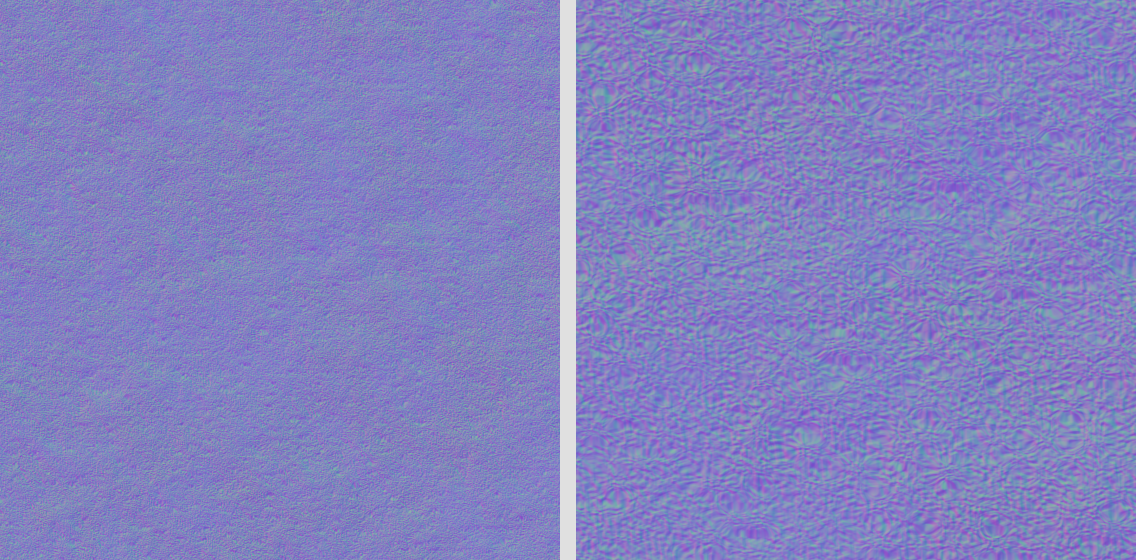
Left, the full canvas; right, a detail of the centre.
A Shadertoy shader for this texture map:

```glsl
// Tangent-space normal map of rough plaster: soft dents under a dense, fine wrinkled grain.

const vec3  BASE_COLOR  = vec3(0.507, 0.506, 0.764);
const float DENT_ANGLE  = -0.5;    // main run of the dents, radians
const float DENT_TURN   = 0.6;     // how much the octaves differ in angle
const float DENT_FREQ   = 9.0;     // cells across the canvas, largest dents
const float DENT_TILT   = 0.014;   // colour swing of the largest dents
const float DENT_GAIN   = 1.45;    // swing growth per octave
const float DENT_STRETCH = 1.35;
const int   DENT_LAYERS = 4;
const float GRAIN_ANGLE = -1.5;    // run of the first wrinkle layer, radians
const float GRAIN_STEP  = 0.6;     // angle between wrinkle layers
const float GRAIN_FREQ  = 470.0;   // cells across the canvas, coarsest wrinkles
const float GRAIN_TILT  = 0.127;   // colour swing of the wrinkles
const float GRAIN_STRETCH = 2.0;
const float GRAIN_BEND  = 0.05;    // how far dents push the wrinkles
const int   GRAIN_LAYERS = 4;
const float PATCH_FREQ  = 8.0;     // smooth and rough areas
const vec2  ROUGHNESS   = vec2(0.88, 1.12);
const vec2  AXIS_GAIN   = vec2(0.76, 1.0);
const float TILT_LIMIT  = 0.26;    // steepest colour swing
const float BLUE_SKEW   = 0.32;    // blue lost on green-facing sides
const float BLUE_FALL   = 1.1;     // blue lost with steepness
const float BLUE_PATCH  = 0.05;    // extra blue in smooth patches
const int   SAMPLES     = 3;       // supersamples per axis

float hash(vec2 p) {
    return fract(sin(dot(p, vec2(127.1, 311.7))) * 43758.55);
}

// Value noise: x is the height, yz its derivative in cell units.
vec3 noiseSlope(vec2 p) {
    vec2 i = floor(p), f = fract(p);
    vec2 u = f * f * f * (f * (f * 6.0 - 15.0) + 10.0);
    vec2 du = 30.0 * f * f * (f * (f - 2.0) + 1.0);
    float a = hash(i);
    float b = hash(i + vec2(1, 0));
    float c = hash(i + vec2(0, 1));
    float d = hash(i + vec2(1, 1));
    float k = a - b - c + d;
    return vec3(a + (b - a) * u.x + (c - a) * u.y + k * u.x * u.y,
                du * (vec2(b - a, c - a) + k * u.yx));
}

// Slope of one noise layer, drawn out along the given angle.
vec2 layerSlope(vec2 uv, float angle, float freq, float stretch, float seed) {
    float c = cos(angle), s = sin(angle);
    mat2 toLayer = mat2(c, -s, s, c);
    vec2 squash = vec2(1.0 / stretch, 1.0);
    vec2 d = noiseSlope(toLayer * uv * freq * squash + seed * vec2(17.3, 31.7)).yz;
    return (d * squash) * toLayer;
}

vec3 plasterColor(vec2 uv) {
    // Broad to small dents
    vec2 tilt = vec2(0.0);
    float freq = DENT_FREQ, strength = DENT_TILT;
    for (int i = 0; i < DENT_LAYERS; i++) {
        float turn = DENT_TURN * sin(float(i) * 2.4);
        tilt += strength * layerSlope(uv, DENT_ANGLE + turn, freq, DENT_STRETCH, float(i) + 1.0);
        freq *= 2.2;
        strength *= DENT_GAIN;
    }

    // Fine wrinkles in crossing directions, weaker in smooth patches
    float patchy = 0.5 * noiseSlope(uv * PATCH_FREQ + 5.3).x
                 + 0.5 * noiseSlope(uv * PATCH_FREQ * 3.1 + 9.1).x;
    float rough = mix(ROUGHNESS.x, ROUGHNESS.y, smoothstep(0.1, 0.9, patchy));
    vec2 bent = uv + GRAIN_BEND * tilt;
    for (int i = 0; i < GRAIN_LAYERS; i++) {
        float n = float(i);
        tilt += rough * GRAIN_TILT * layerSlope(bent, GRAIN_ANGLE + n * GRAIN_STEP,
                                                GRAIN_FREQ * (1.0 + 0.09 * n),
                                                GRAIN_STRETCH, n + 12.0);
    }

    // Red points left to right, green points down; steep sides level off
    vec2 facing = vec2(-tilt.x, tilt.y) * AXIS_GAIN;
    facing /= sqrt(1.0 + dot(facing, facing) / (TILT_LIMIT * TILT_LIMIT));
    float blue = BLUE_PATCH * (0.5 - patchy) - BLUE_SKEW * facing.y
               - BLUE_FALL * dot(facing, facing);
    return BASE_COLOR + vec3(facing, blue);
}

void mainImage(out vec4 fragColor, in vec2 fragCoord) {
    float size = min(iResolution.x, iResolution.y);
    vec3 color = vec3(0.0);
    for (int y = 0; y < SAMPLES; y++) {
        for (int x = 0; x < SAMPLES; x++) {
            vec2 offset = (vec2(x, y) + 0.5) / float(SAMPLES) - 0.5;
            color += plasterColor((fragCoord + offset) / size);
        }
    }
    fragColor = vec4(color / float(SAMPLES * SAMPLES), 1.0);
}
```
